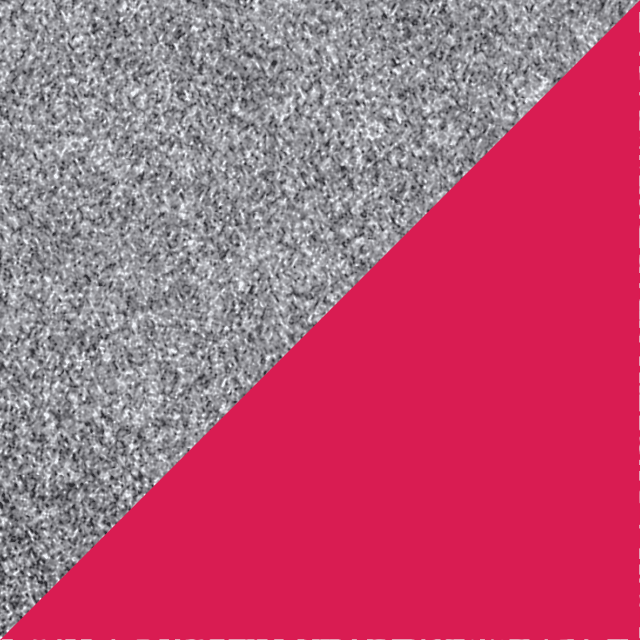
This background is drawn by a WebGL 1 fragment shader. Its source:

```glsl
precision highp float;
// Grey knitted cloth in the upper left, cut along the rising diagonal by a flat
// crimson triangle. The cloth is slanted strand noise with faint stitch rows,
// scattered glints and a shaded lower corner; a frayed hairline ends the crimson.

uniform vec2 u_resolution;

const vec3 CRIMSON = vec3(0.85, 0.11, 0.32);
const vec3 CLOTH_DARK = vec3(0.18, 0.18, 0.20);
const vec3 CLOTH_MID = vec3(0.56, 0.56, 0.58);
const vec3 CLOTH_LIGHT = vec3(0.95, 0.96, 0.98);
const vec3 FRAY_COLOR = vec3(0.90, 0.76, 0.80);

const vec2 STRAND_SCALE = vec2(235.0, 135.0);  // thin across, long along
const float STRAND_SLANT = 0.45;               // radians from upright
const float FINE_SCALE = 270.0;
const float PATCH_SCALE = 34.0;
const float GRAIN_CONTRAST = 0.86;
const float PEAK_GAIN = 1.3;                   // favours sparse strong strands
const float STITCH_COLUMNS = 62.0;
const float STITCH_ROWS = 84.0;
const float STITCH_DEPTH = 0.06;
const float GLINT_CELLS = 36.0;
const float GLINT_CHANCE = 0.07;
const float GLINT_RADIUS = 0.0045;
const float FRAY_WIDTH = 0.0016;
const float FRAY_DASHES = 130.0;
const float TAU = 6.2831853;

float hash(vec2 p) {
  return fract(sin(dot(p, vec2(127.1, 311.7))) * 43758.5453);
}

float valueNoise(vec2 p) {
  vec2 cell = floor(p);
  vec2 f = fract(p);
  f = f * f * (3.0 - 2.0 * f);
  float low = mix(hash(cell), hash(cell + vec2(1.0, 0.0)), f.x);
  float high = mix(hash(cell + vec2(0.0, 1.0)), hash(cell + 1.0), f.x);
  return mix(low, high, f.y);
}

vec2 rotate(vec2 p, float angle) {
  float c = cos(angle);
  float s = sin(angle);
  return vec2(c * p.x - s * p.y, s * p.x + c * p.y);
}

// Signed brightness of the yarn: strands leaning both ways, fine fuzz, patches
float yarnGrain(vec2 uv) {
  float leftLean = valueNoise(rotate(uv, STRAND_SLANT) * STRAND_SCALE + 31.0) - 0.5;
  float rightLean = valueNoise(rotate(uv, -STRAND_SLANT) * STRAND_SCALE + 71.0) - 0.5;
  float lean = smoothstep(0.35, 0.65, valueNoise(uv * 95.0 + 11.0));
  float fine = valueNoise(rotate(uv, 0.9) * FINE_SCALE + 17.0) - 0.5;
  float patches = valueNoise(uv * PATCH_SCALE + 53.0) - 0.5;
  float grain = 0.72 * mix(leftLean, rightLean, lean) + 0.42 * fine;
  grain *= 0.75 + PEAK_GAIN * abs(grain);
  return grain + 0.14 * patches;
}

// Columns of loops, each shifted by half a row from its neighbour
float stitches(vec2 uv) {
  float wobble = valueNoise(uv * 9.0) * 0.7;
  float column = uv.x * STITCH_COLUMNS + wobble;
  float row = uv.y * STITCH_ROWS + 0.5 * floor(column);
  return 0.6 * cos(TAU * column) + 0.4 * cos(TAU * row);
}

// One possible soft bright dot per cell, kept inside its cell
float glints(vec2 uv) {
  vec2 cell = floor(uv * GLINT_CELLS);
  vec2 jitter = vec2(hash(cell + 3.7), hash(cell + 9.2));
  vec2 center = (cell + 0.2 + 0.6 * jitter) / GLINT_CELLS;
  float present = step(hash(cell + 21.4), GLINT_CHANCE);
  return present * (1.0 - smoothstep(0.0, GLINT_RADIUS, length(uv - center)));
}

vec3 cloth(vec2 uv) {
  float shade = 1.0 - smoothstep(0.0, 0.5, uv.y + 0.35 * uv.x);
  float light = yarnGrain(uv) * GRAIN_CONTRAST * (1.0 + 0.25 * shade);
  light += stitches(uv) * STITCH_DEPTH * (0.35 + shade);
  light += 0.025 - 0.13 * shade;
  vec3 color = mix(CLOTH_MID, CLOTH_LIGHT, clamp(light * 2.2, 0.0, 1.0));
  color = mix(color, CLOTH_DARK, clamp(-light * 2.2, 0.0, 1.0));
  return mix(color, CLOTH_LIGHT, 0.9 * glints(uv));
}

// Broken pale line along the right and bottom borders
float frayedBorder(vec2 uv, float pixel) {
  float inset = min(1.0 - uv.x, uv.y);
  float along = uv.y < 1.0 - uv.x ? uv.x : uv.y;
  float dash = smoothstep(0.4, 0.6, valueNoise(vec2(along * FRAY_DASHES, 4.0)));
  float line = 1.0 - smoothstep(FRAY_WIDTH - 0.5 * pixel, FRAY_WIDTH + 0.5 * pixel, inset);
  return line * dash;
}

void main() {
  vec2 uv = gl_FragCoord.xy / u_resolution;
  float pixel = 1.0 / min(u_resolution.x, u_resolution.y);

  // Crimson triangle below the diagonal
  vec3 panel = mix(CRIMSON, FRAY_COLOR, 0.8 * frayedBorder(uv, pixel));
  float diagonal = (uv.y - uv.x) * 0.70711;
  float clothCover = smoothstep(-0.6 * pixel, 0.6 * pixel, diagonal);

  gl_FragColor = vec4(mix(panel, cloth(uv), clothCover), 1.0);
}
```
